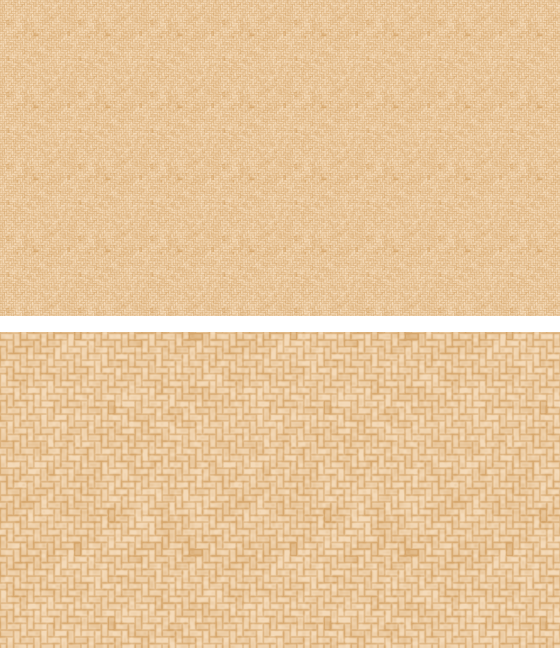
Top: the whole. Bottom: its middle third, enlarged.
A WebGL 2 fragment shader for this texture:

```glsl
#version 300 es
precision highp float;

uniform vec2 u_resolution;
out vec4 outColor;

const float TILES_DOWN = 4.39;      // repeats per canvas height
const float THREADS = 32.0;         // threads per repeat, a multiple of 4
const float RUN = 2.0;              // crossings covered by one strand
const float GAP_START = 0.5;        // where a strand begins to round off
const float GAP_DEPTH = 0.66;
const float BASE_TONE = 0.83;
const float STRAND_VARIATION = 0.24;
const float PATCH_VARIATION = 0.09;
const float PATCHES = 8.0;          // soft stains per repeat side
const float FIBRE_VARIATION = 0.40;
const float KNOT_SHARE = 0.006;
const float KNOT_DEPTH = 0.40;
const float FILTER_WIDTH = 1.1;     // smoothing footprint in pixels
const int SAMPLES = 4;

const vec3 SHADOW_STRAW = vec3(0.838, 0.651, 0.42);
const vec3 LIGHT_STRAW = vec3(0.958, 0.856, 0.725);

float hash(vec2 p) {
    return fract(sin(dot(p, vec2(127.1, 311.7))) * 43758.5453);
}

// Value noise that wraps after the given period
float wrappedNoise(vec2 p, float period) {
    vec2 cell = floor(p);
    vec2 f = fract(p);
    f = f * f * (3.0 - 2.0 * f);
    float a = hash(mod(cell, period));
    float b = hash(mod(cell + vec2(1.0, 0.0), period));
    float c = hash(mod(cell + vec2(0.0, 1.0), period));
    float d = hash(mod(cell + vec2(1.0, 1.0), period));
    return mix(mix(a, b, f.x), mix(c, d, f.x), f.y);
}

// Brightness of the two-over, two-under weave; p is in repeats
float weaveTone(vec2 p) {
    vec2 threads = p * THREADS;
    vec2 cell = floor(threads);
    vec2 local = fract(threads);
    float phase = mod(cell.x + cell.y, 2.0 * RUN);
    bool upright = phase < RUN;

    // Position along and across the strand on top, and its first crossing
    float crossing = upright ? phase : phase - RUN;
    float along = (crossing + (upright ? local.y : local.x)) / RUN;
    float across = upright ? local.x : local.y;
    vec2 strand = cell - crossing * (upright ? vec2(0.0, 1.0) : vec2(1.0, 0.0));
    strand = mod(strand, THREADS);

    // Rounded sides and tucked ends
    float side = smoothstep(GAP_START, 1.0, abs(2.0 * across - 1.0));
    float tuck = smoothstep(0.75, 1.0, abs(2.0 * along - 1.0));
    float gap = max(side, tuck);

    // Variation repeated in every tile
    float shade = hash(strand + 3.7) - 0.5;
    float stain = wrappedNoise(p * PATCHES, PATCHES) - 0.5;
    float fibre = wrappedNoise(threads * 2.0, THREADS * 2.0) - 0.5;
    float knot = step(1.0 - KNOT_SHARE, hash(strand + 41.3));

    return BASE_TONE - GAP_DEPTH * gap + STRAND_VARIATION * shade
        + PATCH_VARIATION * stain + FIBRE_VARIATION * fibre - KNOT_DEPTH * knot;
}

void main() {
    // Average several points so the fine threads stay smooth
    float tone = 0.0;
    for (int j = 0; j < SAMPLES; j++) {
        for (int i = 0; i < SAMPLES; i++) {
            vec2 offset = (vec2(i, j) + 0.5) / float(SAMPLES) - 0.5;
            vec2 point = gl_FragCoord.xy + offset * FILTER_WIDTH;
            // Repeats are anchored at the top left corner
            point.y = u_resolution.y - point.y;
            tone += weaveTone(point / u_resolution.y * TILES_DOWN);
        }
    }
    tone /= float(SAMPLES * SAMPLES);
    outColor = vec4(mix(SHADOW_STRAW, LIGHT_STRAW, clamp(tone, 0.0, 1.0)), 1.0);
}
```
